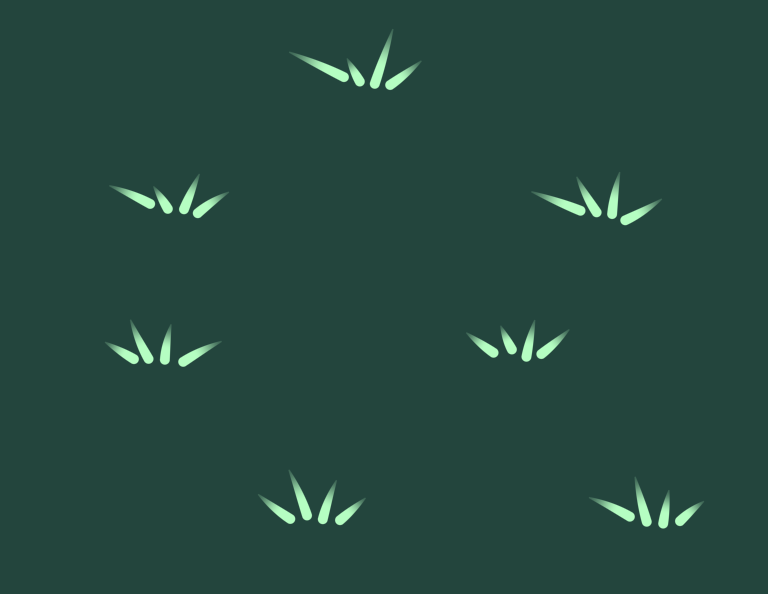
Write a Shadertoy shader that draws this pattern.

```glsl
const vec3 GROUND = vec3(0.139, 0.27, 0.241);
const vec3 GRASS = vec3(0.71, 0.995, 0.76);
const int TUFTS = 7;
const int BLADES = 4;

float hash(vec2 p) {
    vec3 q = fract(vec3(p.xyx) * 0.1031);
    q += dot(q, q.yzx + 33.33);
    return fract((q.x + q.y) * q.z);
}

float signedHash(vec2 p) {
    return 2.0 * hash(p) - 1.0;
}

// Staggered rows of two, with the row start following a shallow curve
vec2 tuftCenter(int index) {
    float row = float(index / 2);
    float column = float(index % 2);
    float start = 0.24 + 0.148 * (row - 1.4) * (row - 1.4);
    float spacing = 0.57 + 0.038 * row * row;
    float height = 0.135 + 0.27 * row - 0.011 * row * row;
    float jitter = signedHash(vec2(index, 41.0));
    return vec2(start + column * spacing, height + 0.022 * jitter);
}

// Tapered, slightly bent blade: returns distance in x and position along it in y
vec2 bladeShape(vec2 p, float angle, float len, float bend) {
    vec2 along = vec2(sin(angle), cos(angle));
    vec2 local = vec2(dot(p, vec2(along.y, -along.x)), dot(p, along));
    float t = clamp(local.y / len, 0.0, 1.0);
    local.x -= bend * len * t * (1.0 - t);
    float radius = mix(0.0083, 0.0012, pow(t, 1.7));
    return vec2(length(local - vec2(0.0, t * len)) - radius, t);
}

float bladeCover(vec2 shape, float pixel) {
    float edge = 1.0 - smoothstep(-0.75 * pixel, 0.75 * pixel, shape.x);
    float fade = 1.0 - 0.85 * smoothstep(0.3, 1.08, shape.y);
    return edge * fade;
}

// Fan of blades leaning outwards from the tuft center
float tuftCover(vec2 p, float seed, float pixel) {
    float cover = 0.0;
    for (int k = 0; k < BLADES; k++) {
        float side = float(k) - 1.5;
        vec2 id = vec2(seed * 7.0 + 3.0, float(k) * 5.0 + 1.0);
        float vigor = hash(id);
        float angle = 0.66 * side - 0.07 + 0.17 * signedHash(id + 11.0);
        float len = 0.041 + 0.012 * vigor + 0.04 * pow(vigor, 6.0);
        len += k % 2 == 0 ? 0.013 : 0.0;
        vec2 root = vec2(0.0275 * side, -0.003 * side);
        root += vec2(0.004, 0.005) * vec2(signedHash(id + 23.0), signedHash(id + 37.0));
        float bend = 0.12 * signedHash(id + 53.0);
        vec2 shape = bladeShape(p - root, angle, len, bend);
        cover = mix(cover, 1.0, bladeCover(shape, pixel));
    }
    return cover;
}

void mainImage(out vec4 fragColor, in vec2 fragCoord) {
    float pixel = 1.0 / iResolution.y;
    vec2 p = fragCoord * pixel;

    // Scatter the tufts over flat ground
    vec3 color = GROUND;
    for (int i = 0; i < TUFTS; i++) {
        float cover = tuftCover(p - tuftCenter(i), float(i), pixel);
        color = mix(color, GRASS, cover);
    }
    fragColor = vec4(color, 1.0);
}
```
